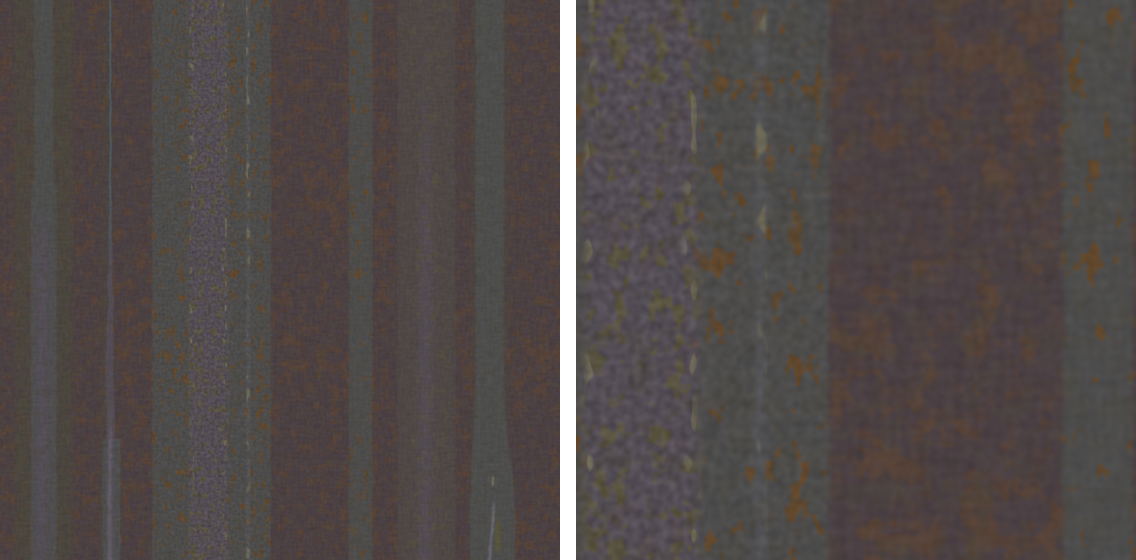
Left, the full canvas; right, a detail of the centre.
Give the GLSL for this texture, as a Shadertoy shader.

```glsl
const vec3 MAROON = vec3(0.29, 0.248, 0.263);
const vec3 SLATE  = vec3(0.302, 0.305, 0.302);
const vec3 VIOLET = vec3(0.33, 0.302, 0.34);
const vec3 OLIVE  = vec3(0.355, 0.335, 0.22);
const vec3 RUST   = vec3(0.385, 0.27, 0.175);
const vec3 PALE   = vec3(0.47, 0.45, 0.35);

vec2 hashGradient(vec2 p) {
    vec3 q = fract(p.xyx * vec3(0.1031, 0.103, 0.0973));
    q += dot(q, q.yzx + 33.33);
    float angle = 6.2832 * fract((q.x + q.y) * q.z);
    return vec2(cos(angle), sin(angle));
}

// Gradient noise, roughly -0.7 to 0.7
float noise(vec2 p) {
    vec2 i = floor(p), f = p - i;
    vec2 u = f * f * f * (f * (f * 6.0 - 15.0) + 10.0);
    vec2 e = vec2(0.0, 1.0);
    float low  = mix(dot(hashGradient(i), f), dot(hashGradient(i + e.yx), f - e.yx), u.x);
    float high = mix(dot(hashGradient(i + e), f - e), dot(hashGradient(i + 1.0), f - 1.0), u.x);
    return mix(low, high, u.y);
}

float fbm(vec2 p) {
    float sum = 0.0, gain = 1.0;
    for (int i = 0; i < 3; i++) {
        sum += gain * noise(p);
        p = p * 2.03 + 17.3;
        gain *= 0.55;
    }
    return sum;
}

// Vertical strip between two edges
float strip(float x, float left, float right, float soft) {
    return smoothstep(left - soft, left + soft, x) * (1.0 - smoothstep(right - soft, right + soft, x));
}

// Strip given by its centre and half width
float streak(float x, float centre, float halfWidth, float soft) {
    return strip(x, centre - halfWidth, centre + halfWidth, soft);
}

void mainImage(out vec4 fragColor, in vec2 fragCoord) {
    vec2 uv = fragCoord / iResolution.xy;
    float y = uv.y;
    float x = uv.x + 0.002 * noise(uv * vec2(9.0, 25.0)) + 0.0015 * noise(uv * vec2(20.0, 90.0));

    // Rusted ground
    float blotch = fbm(uv * vec2(46.0, 42.0) + 5.0) + 0.4 * noise(uv * 7.0);
    float speckle = noise(uv * vec2(150.0, 170.0));
    vec3 color = mix(MAROON, RUST, 0.48 * smoothstep(0.0, 0.5, blotch + 0.4 * speckle));
    color = mix(color, RUST, 0.2 * smoothstep(0.0, 0.45, fbm(uv * 75.0)));

    // Olive shadows beside the outer stripes
    float shade = strip(x, 0.026, 0.13, 0.008) + 0.5 * strip(x, 0.177, 0.196, 0.005)
                + 0.5 * strip(x, 0.84, 0.91, 0.005);
    color = mix(color, vec3(0.29, 0.278, 0.238), shade * (0.7 + 0.6 * noise(uv * 45.0)));

    // Left stripe, stepping wider below with a violet core
    float leftHalf = mix(0.023, 0.017, smoothstep(0.66, 0.68, y));
    color = mix(color, SLATE, 0.95 * streak(x, 0.078, leftHalf, 0.003));
    float coreFade = 1.0 - smoothstep(0.5, 0.68, y);
    color = mix(color, VIOLET, coreFade * (0.4 * streak(x, 0.078, 0.021, 0.004)
              + 0.6 * streak(x, 0.075, 0.007, 0.005)));

    // Thin drip that thickens downward and ends in a wide foot
    float dripX = 0.197 + 0.002 * noise(vec2(3.0, y * 7.0));
    float dripHalf = mix(0.0075, 0.0017, smoothstep(0.24, 0.72, y));
    float foot = 1.0 - smoothstep(0.212, 0.22, y);
    color = mix(color, SLATE, foot * streak(x, 0.199, 0.016, 0.002));
    vec3 dripColor = mix(VIOLET, vec3(0.29, 0.37, 0.39), smoothstep(0.45, 0.75, y));
    color = mix(color, dripColor, 0.9 * streak(x, dripX, dripHalf, 0.0018));
    color = mix(color, vec3(0.4, 0.38, 0.42), 0.7 * (1.0 - smoothstep(0.2, 0.29, y))
              * streak(x, 0.196, 0.0035, 0.003));

    // Wide worn band and narrow band, flecked with rust along tall seams
    float wide = strip(x, 0.272, 0.484, 0.003);
    float worn = wide + strip(x, 0.623, 0.665, 0.003);
    color = mix(color, SLATE, 0.88 * worn);
    float seam = streak(x, 0.324, 0.006, 0.012) + streak(x, 0.413, 0.004, 0.008)
               + streak(x, 0.465, 0.004, 0.012) + streak(x, 0.645, 0.004, 0.012);
    float fleck = fbm(uv * vec2(85.0, 48.0) + 31.0) + 0.3 * noise(uv * vec2(18.0, 8.0)) + 0.13 * seam;
    color = mix(color, vec3(0.4, 0.275, 0.145), 0.8 * worn * smoothstep(0.27, 0.48, fleck));

    // Grainy violet column with olive flecks, denser along its edges
    float column = strip(x, 0.338, 0.406, 0.006);
    color = mix(color, VIOLET, 0.88 * column);
    float rim = streak(x, 0.342, 0.003, 0.004) + streak(x, 0.402, 0.003, 0.005);
    float oliveFleck = fbm(uv * vec2(85.0, 65.0) + 71.0) + 0.15 * rim + 0.3 * noise(uv * 13.0);
    color = mix(color, OLIVE, 0.75 * column * smoothstep(0.16, 0.42, oliveFleck));
    float chip = smoothstep(0.22, 0.38, noise(uv * vec2(140.0, 55.0) + 9.0));
    color = mix(color, PALE, 0.8 * chip * rim);

    // Broken bright line inside the wide band
    color = mix(color, vec3(0.34, 0.345, 0.37), 0.6 * streak(x, 0.443, 0.003, 0.004));
    float dash = smoothstep(0.08, 0.28, noise(uv * vec2(90.0, 42.0) + 53.0));
    color = mix(color, PALE, 0.75 * dash * streak(x, 0.443, 0.003, 0.002));

    // Soft mauve band with a faint core
    color = mix(color, vec3(0.307, 0.284, 0.278), 0.85 * strip(x, 0.71, 0.813, 0.003));
    float mauveCore = streak(x, 0.76, 0.012, 0.014) * (1.0 - 0.8 * smoothstep(0.5, 0.95, y));
    color = mix(color, VIOLET, 0.8 * mauveCore);
    float mauveFleck = smoothstep(0.12, 0.5, fbm(uv * vec2(70.0, 45.0) + 90.0));
    color = mix(color, OLIVE, 0.42 * mauveFleck * strip(x, 0.73, 0.8, 0.015));

    // Right stripe, flaring toward the bottom
    float flare = 1.0 - smoothstep(0.08, 0.31, y);
    color = mix(color, SLATE, 0.95 * strip(x, 0.849 - 0.01 * flare, 0.9 + 0.02 * flare, 0.003));
    float drop = smoothstep(0.12, 0.3, noise(vec2(4.0, y * 32.0))) * (1.0 - smoothstep(0.27, 0.29, y));
    color = mix(color, PALE, 0.8 * drop * streak(x, 0.88, 0.002, 0.002));
    float tail = 1.0 - smoothstep(0.09, 0.11, y);
    color = mix(color, vec3(0.41, 0.4, 0.44), 0.8 * tail * streak(x, 0.874 + 0.08 * y, 0.003, 0.002));
    color = mix(color, OLIVE, 0.8 * strip(y, 0.015, 0.07, 0.01) * streak(x, 0.889, 0.005, 0.003));

    // Woven threads, grain and a patchy olive cast
    float weave = noise(uv * vec2(190.0, 45.0)) + noise(uv * vec2(45.0, 190.0));
    float grain = noise(uv * 170.0 + 11.0) + 0.6 * noise(uv * 250.0);
    color = mix(color, vec3(0.3, 0.285, 0.24), 0.3 * smoothstep(0.0, 0.4, fbm(uv * 55.0 + 40.0)));
    color += 0.017 * weave + (0.017 + 0.028 * column + 0.016 * wide) * grain;
    fragColor = vec4(color, 1.0);
}
```
